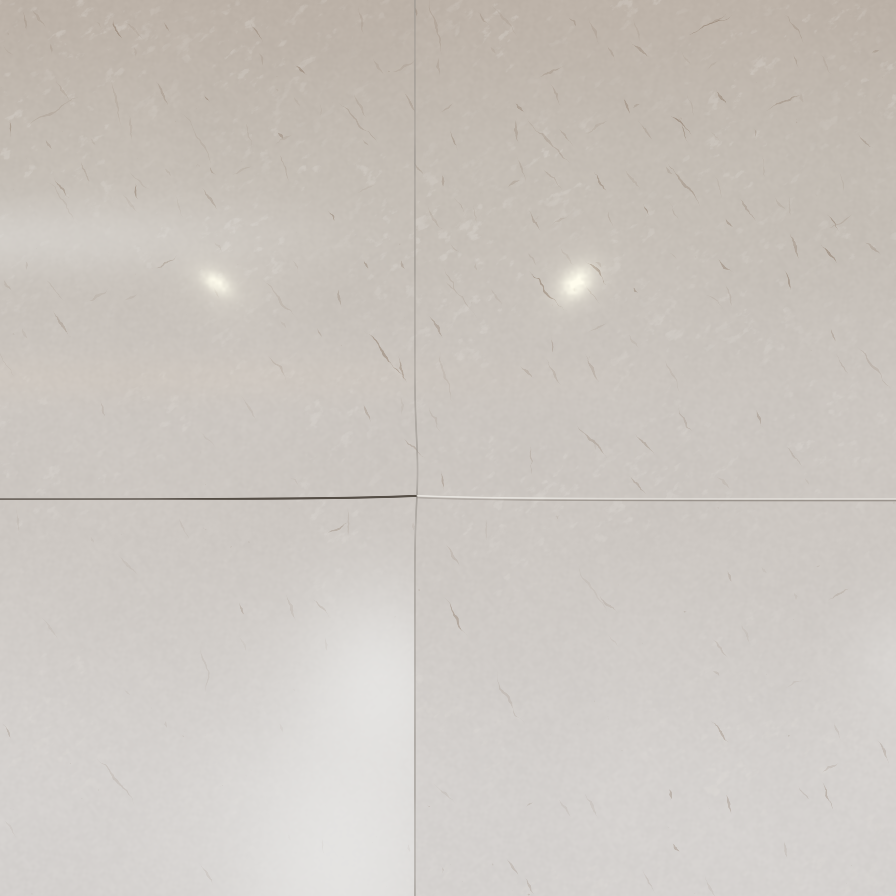
Give the GLSL for this texture, as a Shadertoy shader.

```glsl
// Four polished cream marble slabs meeting at one off-centre cross of thin joints.
// A vertical tone ramp carries noise flecks and scattered tapered veins;
// soft gaussian reflections and two small lamp glints lie on top.

const vec2 CROSSING = vec2(0.463, 0.443);
const vec3 TOP_BEIGE = vec3(0.735, 0.695, 0.655);
const vec3 UPPER_CREAM = vec3(0.770, 0.743, 0.710);
const vec3 MIDDLE_GREY = vec3(0.797, 0.776, 0.755);
const vec3 LOWER_PALE = vec3(0.835, 0.822, 0.812);
const vec3 VEIN_BROWN = vec3(0.53, 0.45, 0.38);
const vec3 FLECK_PALE = vec3(0.87, 0.855, 0.835);
const vec3 SHEEN = vec3(0.92, 0.92, 0.915);
const vec3 GLINT = vec3(1.0, 0.99, 0.93);

float hash(vec2 p) {
    vec3 q = fract(p.xyx * vec3(0.1031, 0.1030, 0.0973));
    q += dot(q, q.yzx + 33.33);
    return fract((q.x + q.y) * q.z);
}

float noise(vec2 p) {
    vec2 i = floor(p), f = fract(p);
    f = f * f * (3.0 - 2.0 * f);
    return mix(mix(hash(i), hash(i + vec2(1, 0)), f.x),
               mix(hash(i + vec2(0, 1)), hash(i + vec2(1, 1)), f.x), f.y);
}

float fbm(vec2 p) {
    float sum = 0.0, gain = 0.5;
    for (int i = 0; i < 4; i++) {
        sum += gain * noise(p);
        p = mat2(1.6, 1.2, -1.2, 1.6) * p + 7.3;
        gain *= 0.5;
    }
    return sum;
}

vec2 rotate(vec2 p, float angle) {
    float c = cos(angle), s = sin(angle);
    return vec2(c * p.x + s * p.y, c * p.y - s * p.x);
}

float glow(vec2 p, vec2 centre, vec2 radius) {
    vec2 d = (p - centre) / radius;
    return exp(-dot(d, d));
}

float stroke(float dist, float halfWidth, float pixel) {
    float edge = max(pixel, 0.001);
    return (1.0 - smoothstep(-0.5, 0.5, (abs(dist) - halfWidth) / edge))
         * min(1.0, 2.0 * halfWidth / edge);
}

// Veins gather near the top, most of all in two patches
float veinDensity(vec2 p) {
    float patches = glow(p, vec2(0.08, 0.91), vec2(0.15, 0.12)) + glow(p, vec2(0.72, 0.82), vec2(0.28, 0.18));
    return 0.22 + 0.22 * smoothstep(0.35, 0.9, p.y) + 0.4 * patches;
}

// One randomly placed, gently wavering, tapered vein per grid cell
float veins(vec2 p, float scale, float thickness, float pixel) {
    vec2 cell = floor(p * scale);
    float mask = 0.0;
    for (int j = -1; j <= 1; j++)
    for (int i = -1; i <= 1; i++) {
        vec2 id = cell + vec2(i, j);
        vec2 seed = id + scale * 3.7;
        vec2 centre = (id + 0.2 + 0.6 * vec2(hash(seed + 11.0), hash(seed + 23.0))) / scale;
        float chance = veinDensity(centre);
        if (hash(seed) > chance) continue;
        float angle = -1.1 + 0.8 * (hash(seed + 37.0) - 0.5);
        if (hash(seed + 41.0) < 0.15) angle = 0.5;
        float halfLength = mix(0.10, 0.42, hash(seed + 53.0)) / scale;
        vec2 q = rotate(p - centre, angle);
        q.y += (fbm(vec2(q.x * scale * 5.0, hash(seed + 61.0) * 90.0)) - 0.47) * 0.14 / scale;
        float taper = max(0.0, 1.0 - abs(q.x) / halfLength);
        float width = thickness * taper * (0.3 + 1.3 * noise(p * 110.0));
        float strength = mix(0.2, 0.9, pow(hash(seed + 71.0), 2.0)) * min(1.0, 0.45 + chance);
        mask = max(mask, strength * stroke(q.y, width, pixel));
    }
    return mask;
}

vec3 slabTone(float y) {
    vec3 tone = mix(LOWER_PALE, MIDDLE_GREY, smoothstep(0.05, 0.5, y));
    tone = mix(tone, UPPER_CREAM, smoothstep(0.5, 0.82, y));
    return mix(tone, TOP_BEIGE, smoothstep(0.78, 1.03, y));
}

void mainImage(out vec4 fragColor, in vec2 fragCoord) {
    vec2 p = fragCoord / iResolution.xy;
    float pixel = 1.0 / min(iResolution.x, iResolution.y);

    // Joints bow slightly close to the crossing
    float across = p.x - CROSSING.x - 0.003 * glow(p, vec2(p.x, 0.475), vec2(1.0, 0.055));
    float up = p.y - CROSSING.y - 0.0035 * exp(-abs(p.x - CROSSING.x) * 12.0);
    float leftSide = 1.0 - smoothstep(-pixel, pixel, across);

    // Stone body: cloudy tone, small pale flecks and fine grain
    vec3 color = slabTone(p.y) + 0.018 * (fbm(p * 7.0) - 0.47);
    vec2 grain = rotate(p, 0.65);
    float fleck = smoothstep(0.58, 0.76, fbm(grain * vec2(75.0, 120.0)));
    fleck *= 0.35 + 0.9 * smoothstep(0.35, 0.7, fbm(p * 11.0 + 5.0));
    color = mix(color, FLECK_PALE, 0.25 * fleck);
    color += 0.014 * (noise(grain * 260.0) - 0.5) + 0.012 * (fbm(grain * 110.0) - 0.47);

    // Brown veins and tiny specks
    float vein = max(veins(p, 11.0, 0.0012, pixel), 0.85 * veins(p + 0.002, 23.0, 0.0012, pixel));
    float speck = smoothstep(0.80, 0.92, fbm(grain * 100.0 + 19.0));
    color = mix(color, VEIN_BROWN, max(0.62 * vein, 0.3 * speck));

    // Broad reflections, cut off at the vertical joint
    float window = max(0.0, 1.0 - (1.0 - 0.80 * glow(p, vec2(0.425, 0.235), vec2(0.085, 0.105)))
                                * (1.0 - 0.82 * glow(p, vec2(0.38, 0.04), vec2(0.135, 0.18))));
    float band = glow(p, vec2(0.0, 0.735), vec2(0.30, 0.042));
    color = mix(color, SHEEN, leftSide * (0.85 * window + 0.36 * band));
    color = mix(color, SHEEN, 0.28 * glow(p, vec2(1.01, 0.26), vec2(0.06, 0.07)));
    color += vec3(0.014, 0.008, 0.001) * glow(p, vec2(0.1, 0.578), vec2(0.5, 0.025));

    // Lamp glints with a bright core and a soft halo
    for (int i = 0; i < 2; i++) {
        float side = float(i);
        vec2 q = rotate(p - vec2(mix(0.242, 0.643, side), 0.684), mix(-0.6, 0.8, side));
        float core = glow(q, vec2(0), mix(vec2(0.018, 0.010), vec2(0.020, 0.014), side));
        float halo = glow(q, vec2(0), vec2(0.040, 0.028));
        float sparkle = 0.85 + 0.3 * (noise(p * 260.0) - 0.5);
        color = mix(color, GLINT, min(1.0, (0.85 + 0.15 * side) * core * sparkle + 0.2 * halo));
    }

    // Faint grey vertical joint; horizontal joint dark at left, lit edge at right
    float wear = 0.8 + 0.4 * (noise(p * 34.0) - 0.5);
    color = mix(color, vec3(0.60, 0.58, 0.555), 0.72 * wear * stroke(across, 0.0010, pixel));
    float thinning = mix(0.0007, 0.0012, smoothstep(0.15, 0.3, p.x));
    float darkEdge = stroke(up, thinning, pixel);
    float nearCross = 1.0 - smoothstep(0.5, 0.75, p.x);
    float litEdge = stroke(up - 0.0004, 0.0008, pixel) * (0.55 + 0.35 * nearCross);
    float underShade = stroke(up + 0.0018, 0.0008, pixel) * mix(0.65, 0.35, nearCross);
    color = mix(color, vec3(0.27, 0.24, 0.21), 0.88 * leftSide * darkEdge);
    color = mix(color, vec3(0.50, 0.47, 0.44), (1.0 - leftSide) * underShade);
    color = mix(color, vec3(0.92, 0.91, 0.89), (1.0 - leftSide) * litEdge);

    fragColor = vec4(clamp(color, 0.0, 1.0), 1.0);
}
```
